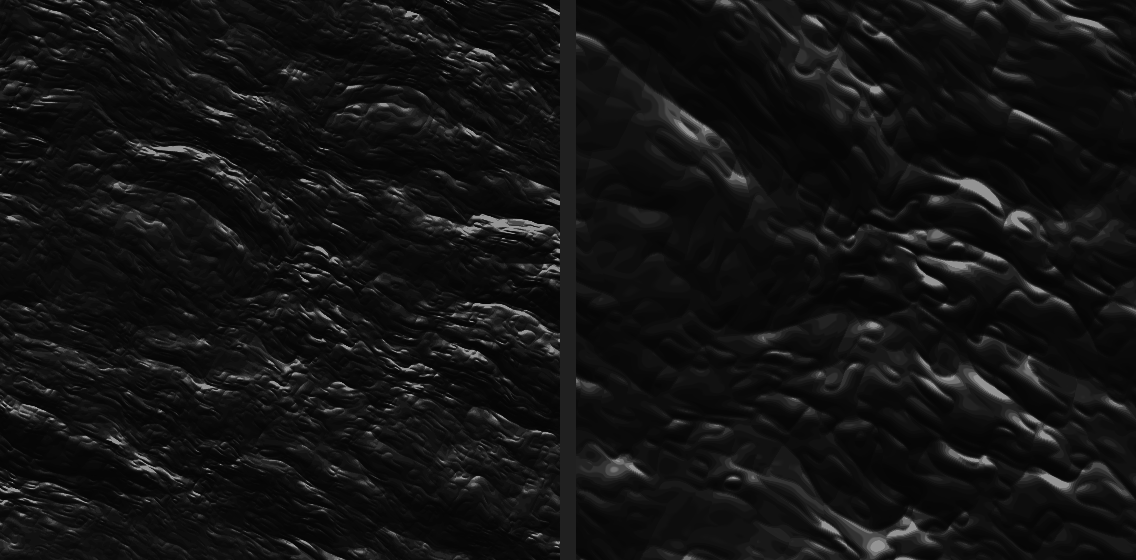
Left: the whole. Right: its middle third, enlarged.
This texture is drawn by a WebGL 1 fragment shader. Its source:

```glsl
precision highp float;
// Dark slate: a height field of folded noise, stretched along a slanting grain
// and bent by domain warps, is lit at a grazing angle from above. Its slope is
// chipped, stepped into small facets and mapped to a steep grey tone curve.

uniform vec2 u_resolution;

#define GRAIN_ANGLE 0.48   // downward tilt of the grain, radians
#define GRAIN_STRETCH 2.7  // length of coarse features over their thickness
#define GRAIN_FREQ 8.0     // coarsest cells across the canvas
#define OCTAVE_GAIN 0.49
#define WARP_BROAD 0.055
#define WARP_FINE 0.020
#define WARP_CHIP 0.006
#define LIGHT_STEP 0.0012  // half distance of the slope samples
#define RELIEF 1.36        // scales slope to about unit deviation
#define FACET_LEVELS 2.6   // tone steps per unit of slope
#define SHADOW_TONE 0.021
#define ROCK_TONE 0.030

float hash(vec2 cell) {
  vec3 v = fract(cell.xyx * vec3(0.1031, 0.1030, 0.0973));
  v += dot(v, v.yzx + 33.33);
  return fract((v.x + v.y) * v.z);
}

float noise(vec2 p) {
  vec2 cell = floor(p);
  vec2 f = fract(p);
  f = f * f * (3.0 - 2.0 * f);
  float low = mix(hash(cell), hash(cell + vec2(1.0, 0.0)), f.x);
  float high = mix(hash(cell + vec2(0.0, 1.0)), hash(cell + vec2(1.0, 1.0)), f.x);
  return mix(low, high, f.y);
}

vec2 noise2(vec2 p) {
  return vec2(noise(p), noise(p + vec2(37.2, 71.7))) - 0.5;
}

// Rock surface: creases where each octave is folded by abs
float height(vec2 p) {
  p += WARP_BROAD * noise2(p * 5.0 + 11.0);
  p += WARP_FINE * noise2(p * 15.0 + 53.0);
  p += WARP_CHIP * noise2(p * 48.0 + 87.0);
  float c = cos(GRAIN_ANGLE);
  float s = sin(GRAIN_ANGLE);
  vec2 q = vec2((c * p.x - s * p.y) / GRAIN_STRETCH, s * p.x + c * p.y);
  q = q * GRAIN_FREQ + 40.0;
  float sum = 0.0;
  float amplitude = 1.0;
  for (int i = 0; i < 5; i++) {
    sum += amplitude * abs(noise(q) - 0.5);
    amplitude *= OCTAVE_GAIN;
    // Finer octaves are less stretched, so that streaks break up
    q = q * vec2(2.3, 2.0) + vec2(17.3, 9.1);
  }
  return sum / GRAIN_FREQ;
}

// Rounds to flat steps with narrow soft edges
float facet(float x) {
  x *= FACET_LEVELS;
  return (floor(x) + smoothstep(0.3, 0.7, fract(x))) / FACET_LEVELS;
}

void main() {
  vec2 p = gl_FragCoord.xy / u_resolution;

  // Slope toward the light above
  vec2 offset = vec2(0.0, LIGHT_STEP);
  float slope = (height(p - offset) - height(p + offset)) / (2.0 * LIGHT_STEP);

  // Calm and rugged patches, then small chips that interrupt the streaks
  float rugged = mix(0.55, 1.45, noise(p * 5.5 + 23.0));
  float chips = mix(0.55, 1.45, noise(p * vec2(45.0, 75.0) + 5.0));
  float light = facet(slope * RELIEF * rugged * chips);

  // Steep tone curve: mostly black, with rare bright glints
  float tone = SHADOW_TONE + ROCK_TONE * exp(1.15 * light);
  gl_FragColor = vec4(vec3(min(tone, 0.58)), 1.0);
}
```
